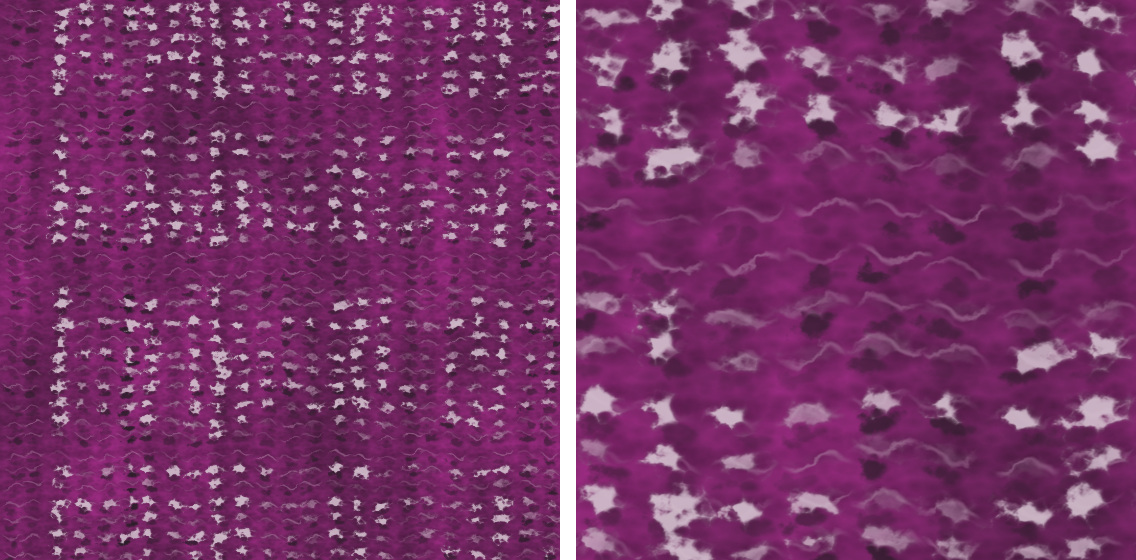
Left: the whole. Right: its middle third, enlarged.
This texture is drawn by a WebGL 1 fragment shader. Its source:

```glsl
precision highp float;
uniform vec2 u_resolution;

float hash(vec2 p) {
  vec3 q = fract(p.xyx * 0.1031);
  q += dot(q, q.yzx + 33.33);
  return fract((q.x + q.y) * q.z);
}

// Distance to the nearest scattered point
float cellular(vec2 p) {
  vec2 cell = floor(p);
  float nearest = 2.0;
  for (int y = -1; y <= 1; y++) {
    for (int x = -1; x <= 1; x++) {
      vec2 c = cell + vec2(x, y);
      vec2 point = c + vec2(hash(c + 3.7), hash(c + 51.3));
      nearest = min(nearest, length(p - point));
    }
  }
  return nearest;
}

// Layered, rotated sines, roughly -1 to 1
float waves(vec2 p) {
  float sum = 0.0;
  float amp = 0.5;
  for (int i = 0; i < 5; i++) {
    sum += amp * sin(p.x + 1.3 * sin(p.y * 0.8 + float(i))) * cos(p.y * 0.9 + 0.7 * sin(p.x));
    p = mat2(1.4, 1.2, -1.2, 1.4) * p + 2.3;
    amp *= 0.65;
  }
  return sum;
}

// One is at column n, zero elsewhere
float isColumn(float column, float n) {
  return 1.0 - step(0.5, abs(column - n));
}

float columnStrength(float column) {
  float s = 0.3 + 0.6 * hash(vec2(column, 17.0));
  s += 0.55 * isColumn(column, 9.0) + 0.35 * isColumn(column, 2.0) + 0.25 * isColumn(column, 15.0);
  return s * mix(0.2, 1.0, step(1.5, column));
}

float rowStrength(float row) {
  float swell = cos(((row + 0.5) / 34.0 - 0.94) * 21.4);
  return clamp(0.56 + 0.26 * swell + 0.6 * (hash(vec2(row, 83.0)) - 0.5), 0.08, 1.0);
}

float columnDarkness(float column) {
  float d = 0.2 + 0.5 * hash(vec2(column, 41.0));
  return d + 0.6 * isColumn(column, 5.0) + 0.3 * isColumn(column, 22.0) + 0.2 * step(column, 1.5);
}

void main() {
  vec2 uv = gl_FragCoord.xy / u_resolution;
  float cloud = waves(uv * vec2(9.0, 7.0) + 1.7);
  float fibre = cellular(uv * vec2(65.0, 150.0)) - 0.45;
  float ragged = cellular(uv * vec2(95.0, 125.0) + 9.0) - 0.45;
  float fray = waves(uv * vec2(110.0, 130.0));

  // Slightly wandering weave grid
  vec2 p = uv * vec2(24.0, 34.0);
  p += vec2(0.1 * sin(uv.y * 23.0 + uv.x * 9.0), 0.16 * sin(uv.x * 37.0 + 2.0 * sin(uv.y * 11.0)));
  p += 0.1 * vec2(fray, ragged);

  float light = 0.0;
  float dark = 0.0;
  float thread = 0.0;
  for (int y = -1; y <= 1; y++) {
    for (int x = -1; x <= 1; x++) {
      vec2 id = floor(p) + vec2(x, y);
      float h = hash(id + 5.0);
      float k = hash(id + 71.0);
      float strength = clamp(columnStrength(id.x) * rowStrength(id.y) * (0.75 + 0.9 * h), 0.0, 1.0);
      vec2 d = p - id - 0.5;
      d.x -= 0.35 * (hash(vec2(id.x, 29.0)) - 0.5) + 0.16 * (k - 0.5);
      d.y -= 0.3 * (hash(vec2(id.y, 13.0)) - 0.5) + 0.16 * (h - 0.5);

      // Pale tuft with torn edges
      vec2 size = vec2(0.27 + 0.28 * k, 0.2 + 0.28 * strength);
      float tuft = 1.0 - length(d / size) + 0.9 * ragged + 0.45 * fray;
      light = max(light, smoothstep(0.0, 0.75, tuft) * smoothstep(0.06, 0.62, strength));

      // Dark gap beside and below the tuft
      vec2 gap = d + vec2(0.5 * (k - 0.5), 0.42);
      float hole = 1.0 - length(gap / vec2(0.34, 0.25)) + 0.6 * fray - 0.5 * ragged;
      dark = max(dark, smoothstep(0.0, 0.7, hole) * clamp(columnDarkness(id.x) * (0.35 + 0.9 * h), 0.0, 1.0));

      // Thin crinkled thread
      float bend = d.y - 0.14 * sin(7.0 * d.x + 6.3 * h) - 0.08 * fray;
      float strand = smoothstep(0.1, 0.0, abs(bend)) * smoothstep(0.55, 0.25, abs(d.x));
      thread = max(thread, strand * (0.2 + 0.45 * k));
    }
  }

  // Dyed cloth with clouds, ribs and fibres
  float band = sin(uv.x * 41.0 + 1.5 * sin(uv.x * 17.0));
  float tone = 0.5 + 0.55 * cloud + 0.14 * band + 0.3 * fibre + 0.12 * fray;
  vec3 color = mix(vec3(0.34, 0.12, 0.29), vec3(0.54, 0.15, 0.45), clamp(tone, 0.0, 1.0));
  color *= 1.0 + 0.07 * cos(6.2832 * p.y) + 0.05 * cos(6.2832 * p.x) + 0.12 * ragged;

  color = mix(color, vec3(0.13, 0.11, 0.13), 0.85 * dark);
  color = mix(color, vec3(0.66, 0.46, 0.61), thread * (1.0 - 0.5 * dark));
  vec3 wool = mix(vec3(0.5, 0.37, 0.47), vec3(0.83, 0.76, 0.81), smoothstep(0.2, 0.9, light + 0.25 * fray));
  color = mix(color, wool, 0.9 * light);
  gl_FragColor = vec4(color, 1.0);
}
```
